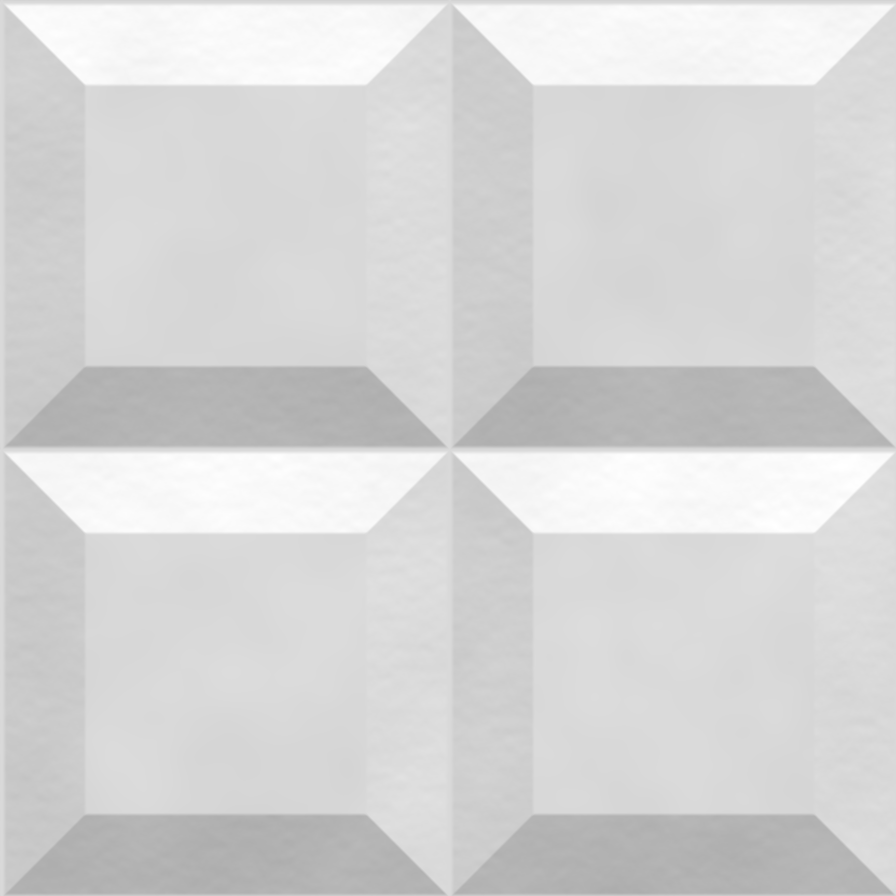
Write a three.js fragment shader that draws this pattern.

```glsl
varying vec2 vUv;

float hash(vec2 p) {
  return fract(sin(dot(p, vec2(127.1, 311.7))) * 43758.5453);
}

float valueNoise(vec2 p) {
  vec2 cell = floor(p);
  vec2 f = fract(p);
  f = f * f * (3.0 - 2.0 * f);
  float lower = mix(hash(cell), hash(cell + vec2(1.0, 0.0)), f.x);
  float upper = mix(hash(cell + vec2(0.0, 1.0)), hash(cell + vec2(1.0)), f.x);
  return mix(lower, upper, f.y);
}

// Layered noise centred on zero
float fbm(vec2 p) {
  float sum = 0.0;
  float gain = 0.5;
  for (int i = 0; i < 3; i++) {
    sum += gain * (valueNoise(p) - 0.5);
    p = mat2(1.6, 1.2, -1.2, 1.6) * p + 17.3;
    gain *= 0.5;
  }
  return sum;
}

// Fine ripples lit from above
float embossedGrain(vec2 p, float relief) {
  return fbm(p + vec2(0.0, relief)) - fbm(p - vec2(0.0, relief));
}

// Soft step centred on zero distance
float softEdge(float distance, float softness) {
  return smoothstep(-softness, softness, distance);
}

// Four mitred slopes around the tile centre
float bevelShade(vec2 p, float softness) {
  float leftShade = 0.8;
  float rightShade = 0.855;
  float bottomShade = 0.705;
  float topShade = 0.972;
  vec2 a = abs(p);
  float sides = mix(leftShade, rightShade, step(0.0, p.x));
  float ends = mix(bottomShade, topShade, step(0.0, p.y));
  return mix(sides, ends, softEdge(a.y - a.x, softness));
}

void main() {
  const float TILES = 2.0;
  const float FACE_HALF = 0.314;
  const float SOFTNESS = 0.005;
  const float SEAM_WIDTH = 0.012;
  const float FACE_SHADE = 0.845;
  const float SEAM_SHADE = 0.85;

  vec2 offset = vec2(0.002, -0.002);
  vec2 p = fract((vUv - offset) * TILES) - 0.5;
  float reach = max(abs(p.x), abs(p.y));
  float bevel = softEdge(reach - FACE_HALF, SOFTNESS);
  float shade = mix(FACE_SHADE, bevelShade(p, SOFTNESS), bevel);

  // Broad mottling everywhere, ripples on the slopes only
  shade += 0.06 * fbm(vUv * 9.0 + 3.7);
  shade += 0.03 * bevel * embossedGrain(vUv * vec2(65.0, 95.0), 0.35);

  // Narrow rounded seam between tiles
  float seam = smoothstep(0.5 - SEAM_WIDTH, 0.5, reach);
  shade = mix(shade, SEAM_SHADE, seam);

  gl_FragColor = vec4(vec3(clamp(shade, 0.0, 1.0)), 1.0);
}
```
